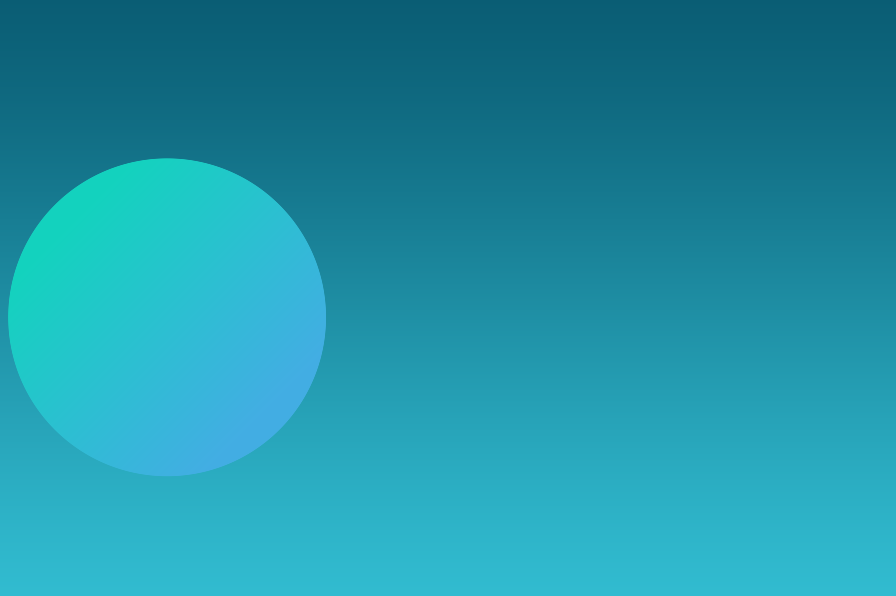
Give the GLSL for this background, as a Shadertoy shader.

```glsl
// A teal backdrop that brightens towards the bottom, with one large disc at left.
// The backdrop is a gently eased vertical blend; the disc is a smooth-edged
// distance function filled with a diagonal green-to-blue blend.

const vec3 SKY_TOP     = vec3(0.040, 0.365, 0.455);
const vec3 SKY_BOTTOM  = vec3(0.192, 0.735, 0.815);
const float SKY_EASING = 0.4;                    // 0 = linear, 1 = smoothstep

// Lengths are in units of the canvas height
const vec2 DISC_CENTER = vec2(0.2804, 0.4676);
const float DISC_RADIUS = 0.2667;
const vec3 DISC_GREEN  = vec3(0.075, 0.825, 0.745);
const vec3 DISC_BLUE   = vec3(0.260, 0.680, 0.890);
const vec2 DISC_AXIS   = vec2(0.7071, -0.7071);  // towards the lower right
const float BLEND_START = -0.85;                 // in disc radii along the axis
const float BLEND_END   = 0.85;

vec3 skyColor(float depth) {
    float eased = mix(depth, smoothstep(0.0, 1.0, depth), SKY_EASING);
    return mix(SKY_TOP, SKY_BOTTOM, eased);
}

vec3 discColor(vec2 offset) {
    float along = dot(offset, DISC_AXIS) / DISC_RADIUS;
    float blend = clamp((along - BLEND_START) / (BLEND_END - BLEND_START), 0.0, 1.0);
    return mix(DISC_GREEN, DISC_BLUE, blend);
}

void mainImage(out vec4 fragColor, in vec2 fragCoord) {
    vec2 p = fragCoord / iResolution.y;
    float pixel = 1.0 / iResolution.y;

    // Backdrop
    vec3 color = skyColor(1.0 - p.y);

    // Disc with an edge one pixel wide
    vec2 offset = p - DISC_CENTER;
    float edge = length(offset) - DISC_RADIUS;
    float coverage = 1.0 - smoothstep(-0.5 * pixel, 0.5 * pixel, edge);
    color = mix(color, discColor(offset), coverage);

    fragColor = vec4(color, 1.0);
}
```
